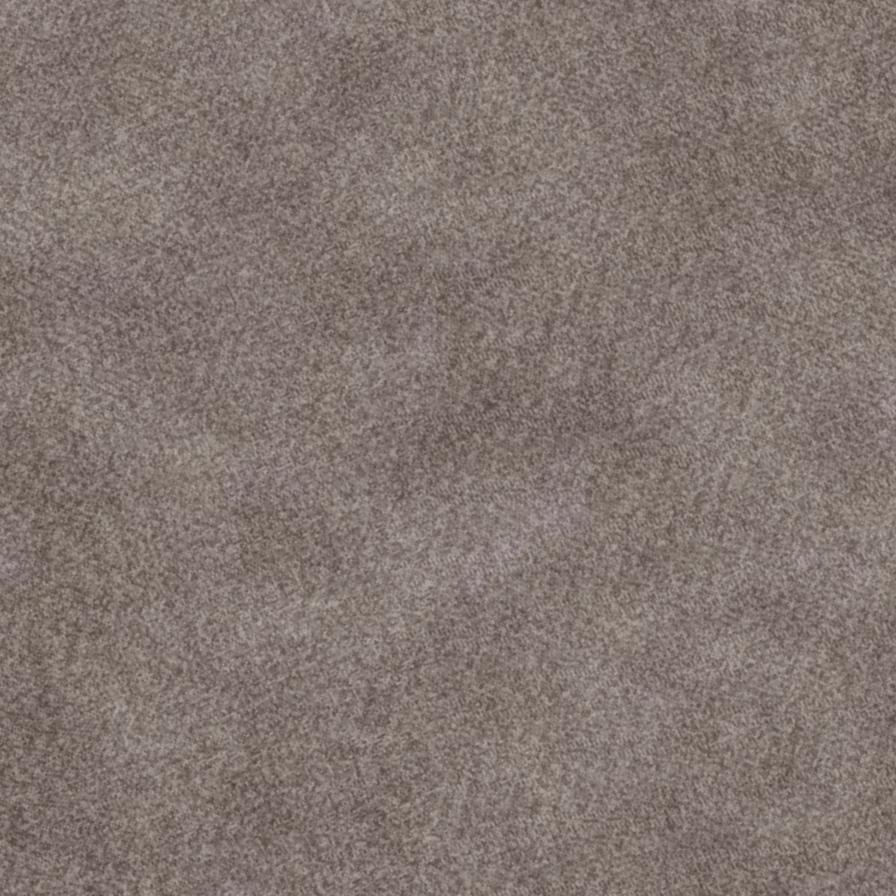
This texture is drawn by a Shadertoy shader. Its source:

```glsl
float hash(vec2 p) {
    return fract(sin(dot(p, vec2(127.1, 311.7))) * 43758.5453);
}

// Smooth value noise, centred on zero
float noise(vec2 p) {
    vec2 cell = floor(p), f = fract(p);
    f = f * f * (3.0 - 2.0 * f);
    float low = mix(hash(cell), hash(cell + vec2(1, 0)), f.x);
    float high = mix(hash(cell + vec2(0, 1)), hash(cell + vec2(1, 1)), f.x);
    return mix(low, high, f.y) - 0.5;
}

mat2 turn(float angle) {
    float c = cos(angle), s = sin(angle);
    return mat2(c, s, -s, c);
}

// Soft mottling, each octave turned to hide the lattice
float clouds(vec2 p) {
    float sum = 0.0, weight = 0.42;
    for (int i = 0; i < 5; i++) {
        sum += weight * noise(p);
        p = turn(0.65) * p * 1.9 + 17.3;
        weight *= 0.8;
    }
    return sum;
}

// Short fibres of two sizes
float grain(vec2 uv) {
    float tufts = noise(turn(0.4) * uv * 250.0 + 31.0);
    float fibres = noise(turn(1.1) * uv * 410.0 + 73.0);
    return 0.6 * tufts + 0.65 * fibres;
}

void mainImage(out vec4 fragColor, in vec2 fragCoord) {
    vec2 uv = fragCoord / iResolution.y;
    float mottle = clouds(uv * 8.0 + 3.7);
    float fleck = grain(uv);

    // Worn pale spots with ragged borders
    float spots = noise(uv * 11.0 + 41.0) + 0.5 * noise(turn(0.8) * uv * 34.0 + 9.0);
    float worn = smoothstep(0.38, 0.62, spots);

    float shade = 0.135 * mottle + 0.275 * fleck + 0.035 * worn;
    vec3 color = vec3(0.511, 0.463, 0.442) + shade * vec3(0.98, 1.0, 1.03);

    // Faint drift between olive brown and mauve
    float drift = clouds(uv * 13.0 + 57.0) + 0.6 * worn;
    color += drift * vec3(0.0, -0.005, 0.022);

    fragColor = vec4(color, 1.0);
}
```
